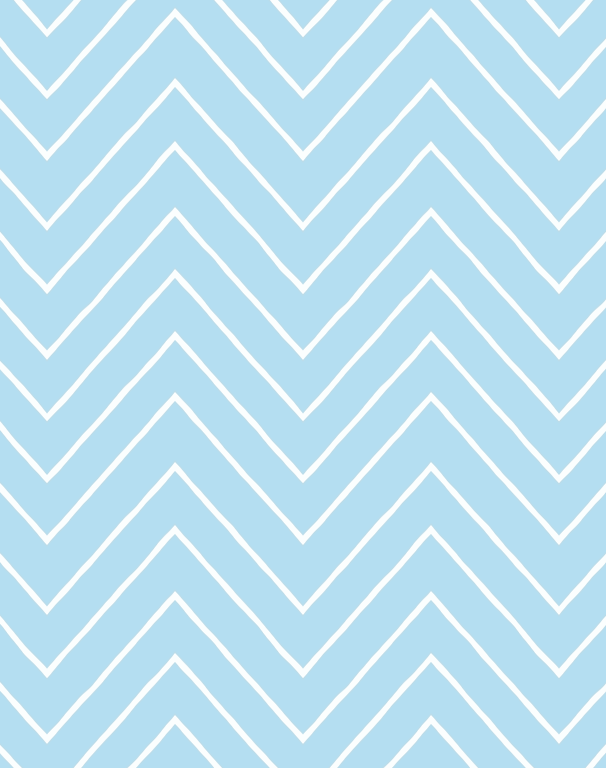
Write a Shadertoy shader that draws this pattern.

```glsl
// Hand-painted white zigzag lines on pale blue, in a tile three to the height
// across and two to the height down, with six lines in each tile.
// A triangle wave bends the rows; periodic gradient noise roughens both edges.

const float TILES_PER_HEIGHT = 3.0;
const float ROWS_PER_HEIGHT = 12.0;
const int ROWS_PER_TILE = 6;
const float PEAK_PHASE = 0.6836;   // first peak, in tile widths
const float AMPLITUDE = 2.25;      // peak to valley, in rows
const float HALF_THICKNESS = 0.069; // measured vertically, in rows
const float RIM_WIDTH = 0.0017;    // soft tint beside each line, in heights

const vec3 SKY_BLUE = vec3(0.707, 0.871, 0.945);
const vec3 RIM_BLUE = vec3(0.735, 0.862, 0.915);
const vec3 PAINT_WHITE = vec3(0.985, 0.995, 0.995);

// Uneven spacing of the painted lines, in rows.
const float ROW_OFFSET[ROWS_PER_TILE] =
    float[ROWS_PER_TILE](0.195, 0.289, 0.273, 0.305, 0.273, 0.242);

// Random slope from -1 to 1 for one lattice point.
float hashSlope(float cell, float seed) {
    vec2 p = fract(vec2(cell, seed) * vec2(0.1031, 0.1373) + 0.37);
    p += dot(p, p.yx + 33.33);
    return 2.0 * fract((p.x + p.y) * p.x * 17.3) - 1.0;
}

// 1D gradient noise that repeats after a whole number of cells.
float gradientNoise(float x, float period, float seed) {
    float cell = floor(x);
    float f = x - cell;
    float left = hashSlope(mod(cell, period), seed) * f;
    float right = hashSlope(mod(cell + 1.0, period), seed) * (f - 1.0);
    float fade = f * f * f * (f * (f * 6.0 - 15.0) + 10.0);
    return 2.0 * mix(left, right, fade);
}

// Roughness of one painted edge along the tile, about -1 to 1.
float brushWobble(float along, float seed) {
    return 0.7 * gradientNoise(along * 11.0, 11.0, seed)
         + 0.4 * gradientNoise(along * 23.0, 23.0, seed + 5.3);
}

// 0 at the peaks, 1 at the valleys.
float zigzag(float u) {
    return 1.0 - abs(2.0 * fract(u) - 1.0);
}

// Signed distance to the painted line in canvas heights, negative inside.
float lineDistance(vec2 p) {
    float u = p.x * TILES_PER_HEIGHT - PEAK_PHASE;
    float v = (1.0 - p.y) * ROWS_PER_HEIGHT - AMPLITUDE * zigzag(u);
    float row = mod(floor(v), float(ROWS_PER_TILE));
    float along = fract(u);

    // Slow drift of the centre, then a separate wobble on each edge.
    float drift = 0.016 * gradientNoise(along * 6.0, 6.0, row + 71.0);
    float offset = fract(v) - ROW_OFFSET[int(row)] - drift;
    float upper = HALF_THICKNESS + 0.022 * brushWobble(along, row + 11.0);
    float lower = HALF_THICKNESS + 0.022 * brushWobble(along, row + 37.0);
    float vertical = max(offset - lower, -offset - upper);

    // Turn the vertical gap into a distance across the slanted stroke.
    float slope = AMPLITUDE * 2.0 * TILES_PER_HEIGHT / ROWS_PER_HEIGHT;
    return vertical / (ROWS_PER_HEIGHT * sqrt(1.0 + slope * slope));
}

// Antialiased coverage of the region where distance is negative.
float coverage(float distance, float pixel) {
    return clamp(0.5 - distance / pixel, 0.0, 1.0);
}

void mainImage(out vec4 fragColor, in vec2 fragCoord) {
    float pixel = 1.0 / iResolution.y;
    float d = lineDistance(fragCoord * pixel);

    vec3 color = mix(SKY_BLUE, RIM_BLUE, coverage(d - RIM_WIDTH, pixel));
    color = mix(color, PAINT_WHITE, coverage(d, pixel));
    fragColor = vec4(color, 1.0);
}
```
